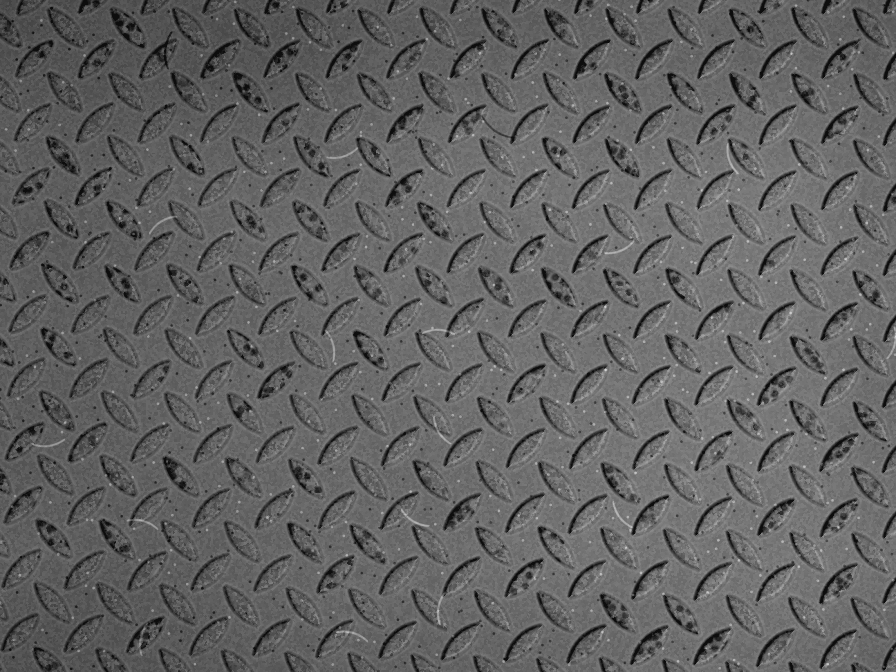
This texture is drawn by a Shadertoy shader. Its source:

```glsl
// Worn grey steel tread plate: alternating diagonal lens-shaped studs with grain, dirt and fibres.

const vec2 PITCH = vec2(0.0922, 0.0950);   // stud spacing, in canvas heights
const vec2 FIRST = vec2(0.0990, 0.0417);   // first stud, from the top left
const vec2 STUD = vec2(0.138, 0.425);      // half width and half length, in cells
const vec2 SHADE_DIR = vec2(-0.94, -0.34); // side of each stud in shadow, y down

float hash(vec2 p) {
    vec3 q = fract(vec3(p.xyx) * 0.1031);
    q += dot(q, q.yzx + 33.33);
    return fract((q.x + q.y) * q.z);
}

vec2 hash2(vec2 p) {
    return vec2(hash(p), hash(p + 71.7));
}

// Cellular noise: distance to the nearest point, and that point's random value
vec2 cellular(vec2 p) {
    vec2 cell = floor(p);
    vec2 nearest = vec2(9.0, 0.0);
    for (int j = -1; j <= 1; j++)
    for (int i = -1; i <= 1; i++) {
        vec2 id = cell + vec2(i, j);
        float dist = length(id + hash2(id) - p);
        if (dist < nearest.x) nearest = vec2(dist, hash(id + 19.3));
    }
    return nearest;
}

float waves(vec2 p) {
    return sin(p.x + 1.7 * sin(p.y * 0.8)) * sin(p.y * 1.3 + sin(p.x * 0.7));
}

// Canvas to stud lattice, with the slight fanning of a tilted plate
vec2 toLattice(vec2 p) {
    vec2 g = (p - FIRST) / PITCH;
    g.y = (p.y - FIRST.y) / (PITCH.y + 0.0002 * g.x);
    g.x = (p.x - FIRST.x + 0.0023 * g.y) / (PITCH.x + 0.00016 * g.y);
    return g;
}

// Blunt-ended lens along y: signed distance, then outward normal
vec3 lens(vec2 p, vec2 size) {
    float radius = dot(size, size) / (2.0 * size.x);
    vec2 v = vec2(abs(p.x) + radius - size.x, p.y);
    float d = max(length(v) - radius, abs(p.y) - size.y * 0.93);
    v.x *= p.x < 0.0 ? -1.0 : 1.0;
    return vec3(d, normalize(v));
}

// Thin fibre at a random place in some coarse cells
float fibre(vec2 p, float scale, float px) {
    vec2 id = floor(p * scale);
    vec2 q = fract(p * scale) - 0.3 - 0.4 * hash2(id);
    float a = 6.283 * hash(id + 5.1);
    q = mat2(cos(a), sin(a), -sin(a), cos(a)) * q;
    q.y += 1.5 * q.x * q.x;
    float d = length(vec2(max(abs(q.x) - 0.16, 0.0), q.y)) / scale;
    return step(0.82, hash(id + 2.9)) * (1.0 - smoothstep(0.0004, 0.0012 + px, d));
}

void mainImage(out vec4 fragColor, in vec2 fragCoord) {
    float px = 1.0 / iResolution.y;
    vec2 uv = fragCoord / iResolution.xy;
    vec2 p = vec2(fragCoord.x, iResolution.y - fragCoord.y) * px;
    vec2 g = toLattice(p);
    float aa = px / PITCH.y;

    // Nearest stud of the two interleaved, mirrored sets
    vec3 stud = vec3(9.0, 0.0, 1.0);
    vec2 studId = vec2(0.0), local = vec2(0.0);
    for (int k = 0; k < 2; k++) {
        float kind = float(k);
        vec2 q = g - kind * vec2(0.5, 0.49);
        vec2 id = floor(q + 0.5);
        float a = (kind < 0.5 ? -0.75 : 0.78) + 0.05 * (hash(id + kind * 37.0) - 0.5);
        mat2 turn = mat2(cos(a), -sin(a), sin(a), cos(a));
        vec2 r = turn * (q - id);
        vec3 s = lens(r, STUD * (0.97 + 0.06 * hash(id + 8.0 + kind)));
        if (s.x < stud.x) {
            stud = vec3(s.x, s.yz * turn);
            studId = id + kind * 53.0;
            local = r;
        }
    }
    float d = stud.x;
    float inside = 1.0 - smoothstep(-aa, aa, d);
    float facing = dot(stud.yz, SHADE_DIR);
    float side = smoothstep(0.0, 0.8, uv.x);

    // Plate tone: darker to the left and at the edges
    float tone = mix(0.365, 0.462, side) + 0.012 * waves(p * 9.0);
    tone -= 0.07 * smoothstep(0.7, 1.0, uv.y) + 0.04 * smoothstep(0.2, 0.0, uv.y);
    tone -= 0.03 * smoothstep(0.88, 1.0, uv.x);

    // Grain, rougher on the studs
    vec2 fine = cellular(p * 300.0);
    tone += (fine.y - 0.5) * mix(0.07, 0.15, inside);
    tone += inside * (0.025 * waves(local * vec2(45.0, 22.0) + studId) - 0.012);

    // Stud edges: pale halo, dark outline, shadowed and lit flanks
    tone += 0.055 * smoothstep(0.09, 0.03, d) * (1.0 - inside);
    float outline = 1.0 - smoothstep(0.008, 0.030 + aa, abs(d));
    tone -= outline * (0.11 + mix(0.08, 0.20, side) * max(facing, 0.0));
    float flank = 1.0 - smoothstep(0.0, 0.055, abs(d + 0.025));
    tone -= flank * mix(0.05, 0.13, side) * smoothstep(0.1, 0.8, facing);
    tone += flank * mix(0.07, 0.16, side) * smoothstep(0.1, 0.8, -facing);

    // Dirt blotches on some studs, more of them near the top
    float dirty = smoothstep(0.55, 1.0, hash(studId + 3.3) + 0.25 * uv.y);
    vec2 blot = cellular(p * 75.0);
    float stain = step(0.45, blot.y) * (1.0 - smoothstep(0.22, 0.60, blot.x));
    tone -= inside * dirty * stain * 0.24;

    // Pits, bright specks and stray fibres
    vec2 speck = cellular(p * 60.0);
    float dot1 = 1.0 - smoothstep(0.06, 0.13 + 60.0 * px * 0.5, speck.x);
    tone += dot1 * (0.22 * step(0.90, speck.y) - 0.20 * step(speck.y, 0.14));
    tone += 0.22 * fibre(p, 7.0, px);
    tone -= 0.22 * fibre(p + 3.7, 6.0, px) * smoothstep(0.4, 0.9, uv.y);

    fragColor = vec4(vec3(clamp(tone, 0.05, 0.85)), 1.0);
}
```
